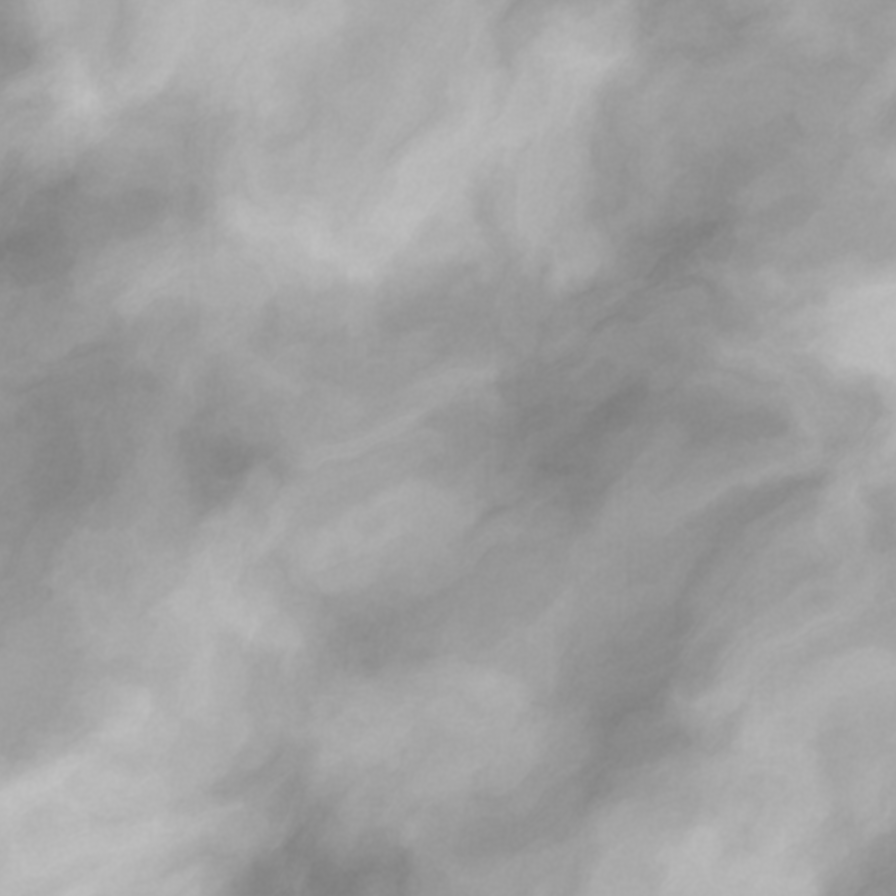
Write a WebGL 1 fragment shader that draws this texture.

```glsl
precision highp float;
// Soft grey cloud: warped fractal noise drifting along a rising diagonal, with faint grain.
uniform vec2 u_resolution;

float hash(vec2 cell) {
  return fract(sin(dot(cell, vec2(127.1, 311.7))) * 43758.5453);
}

// Dot product of a random unit gradient with the offset from its cell corner
float cornerSlope(vec2 cell, vec2 offset) {
  float angle = 6.2832 * hash(cell);
  return dot(vec2(cos(angle), sin(angle)), offset);
}

float gradientNoise(vec2 p) {
  vec2 cell = floor(p);
  vec2 f = p - cell;
  vec2 blend = f * f * f * (f * (f * 6.0 - 15.0) + 10.0);
  vec2 e = vec2(1.0, 0.0);
  float low = mix(cornerSlope(cell, f), cornerSlope(cell + e, f - e), blend.x);
  float high = mix(cornerSlope(cell + e.yx, f - e.yx),
                   cornerSlope(cell + e.xx, f - e.xx), blend.x);
  return mix(low, high, blend.y);
}

// Octaves are turned a little each time so the grid never lines up
float fbm(vec2 p) {
  float sum = 0.0;
  float amplitude = 1.0;
  for (int i = 0; i < 6; i++) {
    sum += amplitude * gradientNoise(p);
    p = mat2(0.8, 0.6, -0.6, 0.8) * p * 2.03 + vec2(17.3, 9.1);
    amplitude *= 0.52;
  }
  return sum;
}

void main() {
  vec2 uv = gl_FragCoord.xy / min(u_resolution.x, u_resolution.y);

  // Stretch the billows along the diagonal
  vec2 along = mat2(0.77, -0.64, 0.64, 0.77) * uv;
  vec2 p = along * vec2(2.3, 3.5) + vec2(4.7, 12.4);

  // Bend the billows into wisps
  vec2 warp = vec2(fbm(p * 0.8 + 31.0), fbm(p * 0.8 + 57.0));
  float cloud = fbm(p + 0.45 * warp);

  // Fine film-like grain, a few thousandths strong
  float grain = gradientNoise(uv * 170.0) + 0.6 * gradientNoise(uv * 90.0 + 40.0);

  float grey = 0.618 + 0.19 * cloud + 0.014 * grain;
  gl_FragColor = vec4(vec3(clamp(grey, 0.45, 0.77)), 1.0);
}
```
